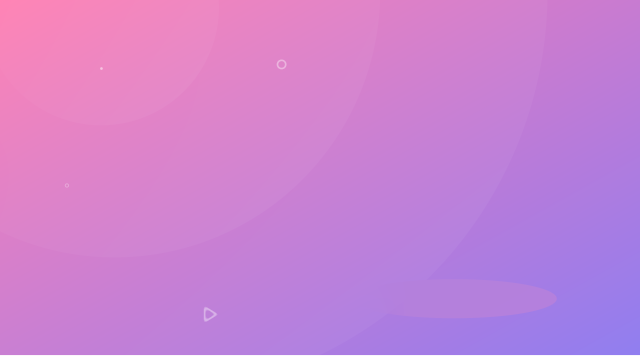
Write a WebGL 1 fragment shader that draws this background.

```glsl
precision highp float;
// Pink to violet diagonal gradient under three large translucent discs, with a
// mauve ellipse emerging at lower right, tiny outlined ornaments and a pale
// hairline along the bottom. Shapes are distances in units of canvas height.

uniform vec2 u_resolution;

// Antialiased coverage of a signed distance
float fill(float d) {
  return clamp(0.5 - d * u_resolution.y, 0.0, 1.0);
}

float stroke(float d, float halfWidth) {
  return fill(abs(d) - halfWidth);
}

float ellipseDistance(vec2 p, vec2 radii) {
  float k = length(p / radii);
  return k * (k - 1.0) / max(length(p / (radii * radii)), 1e-4);
}

// Soft-cornered triangle pointing right
float triangleDistance(vec2 p, float inradius) {
  float slope = 0.5 * p.x + 0.866 * sqrt(p.y * p.y + 1.5e-5);
  float k = 0.012;
  float h = max(k - abs(-p.x - slope), 0.0);
  return max(-p.x, slope) + h * h / (4.0 * k) - inradius;
}

// White veil that strengthens toward the lower right of its disc
vec3 addDisc(vec3 color, vec2 p, float radius) {
  float along = 0.5 + 0.5 * dot(p, vec2(0.707, -0.707)) / radius;
  float veil = 0.042 * clamp(along, 0.0, 1.0);
  return mix(color, vec3(1.0), veil * fill(length(p) - radius));
}

void main() {
  vec2 uv = gl_FragCoord.xy / u_resolution;
  vec2 p = gl_FragCoord.xy / u_resolution.y;

  // Corner to corner gradient, with green dipping slightly midway
  float t = 0.5 * (uv.x + 1.0 - uv.y);
  vec3 color = mix(vec3(1.0, 0.5, 0.698), vec3(0.565, 0.495, 0.941), t);
  color.g -= 0.06 * t * (1.0 - t);

  // Large discs
  color = addDisc(color, p - vec2(0.404, 1.023), 1.134);
  color = addDisc(color, p - vec2(0.322, 1.023), 0.746);
  color = addDisc(color, p - vec2(0.284, 0.979), 0.331);

  // Ellipse that fades in from its left end
  float ellipse = fill(ellipseDistance(p - vec2(1.275, 0.161), vec2(0.289, 0.055)));
  ellipse *= smoothstep(1.0, 1.16, p.x);
  color = mix(color, vec3(0.708, 0.502, 0.863), 0.95 * ellipse);

  // Small ornaments: ring, triangle, tiny ring, dot
  float ornaments = 0.38 * stroke(length(p - vec2(0.791, 0.819)) - 0.0115, 0.0023);
  ornaments += 0.38 * stroke(triangleDistance(p - vec2(0.587, 0.117), 0.0122), 0.0023);
  ornaments += 0.28 * stroke(length(p - vec2(0.188, 0.479)) - 0.0045, 0.0014);
  ornaments += 0.5 * fill(length(p - vec2(0.285, 0.8075)) - 0.0036);
  color = mix(color, vec3(1.0), ornaments);

  // Pale hairline at the bottom
  color = mix(color, vec3(1.0), fill(p.y - 0.0026));

  gl_FragColor = vec4(color, 1.0);
}
```
